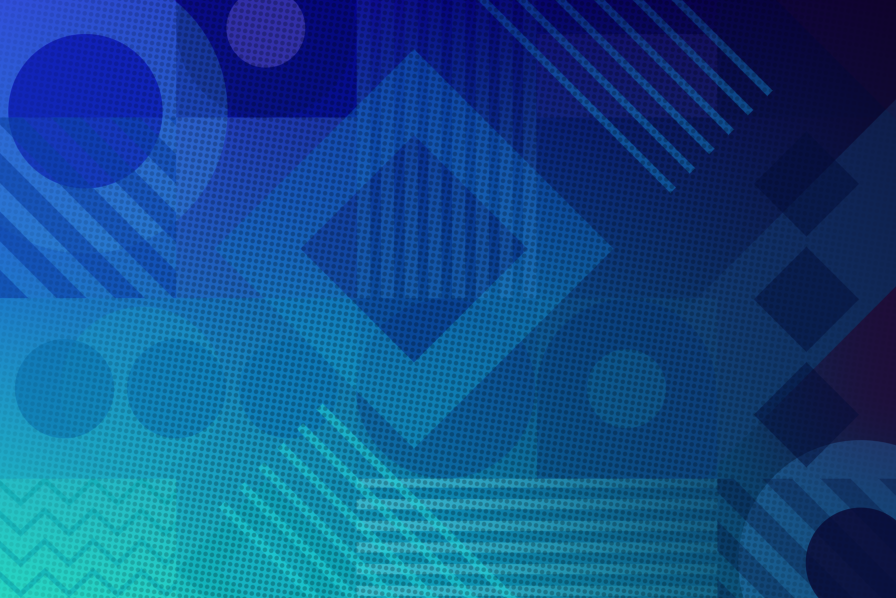
A WebGL 2 fragment shader for this background:

```glsl
#version 300 es
precision highp float;
uniform vec2 u_resolution;
out vec4 fragColor;

// Signed distances
float circle(vec2 p, vec2 center, float radius) { return length(p - center) - radius; }

float diamond(vec2 p, vec2 center, float halfDiagonal) {
  vec2 q = abs(p - center);
  return (q.x + q.y - halfDiagonal) * 0.7071;
}

// Block of layout tiles, counted from the lower left
float tile(vec2 p, vec2 cell, vec2 span) {
  vec2 q = (p - vec2(-0.007, -0.1025)) / 0.302 - cell;
  vec2 d = max(-q, q - span) * 0.302;
  return max(d.x, d.y);
}

float stripes(float x, float center, float period, float halfWidth) {
  return abs(mod(x - center + 0.5 * period, period) - 0.5 * period) - halfWidth;
}

float zigzag(vec2 p, vec2 peak, vec2 period, float amplitude, float halfWidth) {
  float wave = abs(fract((p.x - peak.x) / period.x + 0.5) - 0.5) * 4.0 - 1.0;
  return stripes(p.y + amplitude * wave, peak.y, period.y, halfWidth) * 0.7071;
}

// Paint a tint over a colour inside a distance field
vec3 paint(vec3 base, vec3 tint, float alpha, float dist, float soft) {
  return mix(base, tint, alpha * (1.0 - smoothstep(-soft, soft, dist)));
}

vec3 ramp(vec3 a, vec3 b, vec3 c, float t) {
  return t < 0.5 ? mix(a, b, t * 2.0) : mix(b, c, t * 2.0 - 1.0);
}

vec3 backdrop(vec2 uv) {
  vec3 top = ramp(vec3(0.18, 0.17, 0.85), vec3(0.02, 0.02, 0.45), vec3(0.04, 0, 0.15), uv.x);
  vec3 middle = ramp(vec3(0.11, 0.45, 0.78), vec3(0.04, 0.31, 0.57), vec3(0.05, 0.09, 0.25), uv.x);
  vec3 bottom = ramp(vec3(0.13, 0.82, 0.74), vec3(0.05, 0.56, 0.66), vec3(0.04, 0.17, 0.34), uv.x);
  return ramp(bottom, middle, top, uv.y);
}

void main() {
  float soft = 0.8 / u_resolution.y;
  vec2 uv = gl_FragCoord.xy / u_resolution;
  vec2 p = uv * vec2(1.5, 1), one = vec2(1);
  float falling = p.x + p.y - 1.0;
  float rising = p.x - p.y;
  vec3 navy = vec3(0.01, 0.05, 0.22);
  vec3 blue = vec3(0.04, 0.24, 0.64);
  vec3 sky = vec3(0.2, 0.54, 0.82);
  vec3 teal = vec3(0.1, 0.66, 0.74);
  vec3 violet = vec3(0.3, 0.28, 0.72);
  vec3 maroon = vec3(0.15, 0.03, 0.2);
  vec3 col = backdrop(uv);

  // Tiles
  col = paint(col, vec3(0, 0, 0.48), 0.65, tile(p, vec2(1, 3), one), soft);
  col = paint(col, violet, 0.13, tile(p, vec2(1, 2), one), soft);
  col = paint(col, violet, 0.11, max(tile(p, vec2(3, 3), one), p.y - 0.943), soft);
  col = paint(col, navy, 0.2, tile(p, vec2(4, 3), one), soft);
  col = paint(col, teal, 0.13, tile(p, vec2(0, 1), vec2(2, 1)), soft);
  col = paint(col, teal, 0.06, tile(p, vec2(3, 1), one), soft);
  col = paint(col, vec3(0.2, 0.84, 0.76), 0.3, tile(p, vec2(0), one), soft);

  // Diagonal band and warm corner on the right
  float band = max(max(0.666 - rising, rising - 0.979) * 0.7071, 0.199 - p.y);
  col = paint(col, vec3(0.08, 0.25, 0.46), 0.38 * smoothstep(0.9, 1.25, p.x), band, soft);
  float warmth = 0.65 * smoothstep(1.2, 1.5, p.x) * smoothstep(0.12, 0.35, p.y);
  col = paint(col, maroon, warmth, (0.979 - rising) * 0.7071, soft);
  col = paint(col, maroon, 0.2, (1.3 - falling) * 0.7071, soft);

  // Rings and striped corner tiles
  vec2 ringTop = vec2(0.143, 0.814);
  vec2 ringLow = vec2(1.441, 0.059);
  float holeTop = circle(p, ringTop, 0.129);
  float holeLow = circle(p, ringLow, 0.092);
  col = paint(col, sky, 0.36, max(circle(p, ringTop, 0.238), -holeTop), soft);
  col = paint(col, vec3(0.03, 0.1, 0.66), 0.7, holeTop, soft);
  col = paint(col, sky, 0.28, max(circle(p, ringLow, 0.205), -holeLow), soft);
  col = paint(col, vec3(0.05, 0.04, 0.22), 0.75, holeLow, soft);
  float slants = stripes(falling, -0.281, 0.0977, 0.025) * 0.7071;
  float leftTile = tile(p, vec2(0, 2), one);
  col = paint(col, sky, 0.15, leftTile, soft);
  col = paint(col, blue, 0.6, max(slants, leftTile), soft);
  col = paint(col, navy, 0.32, max(slants, tile(p, vec2(4, 0), one)), soft);

  // Discs
  vec2 moon = vec2(0.445, 0.953);
  col = paint(col, navy, 0.18, circle(p, moon, 0.15), soft);
  col = paint(col, violet, 0.55, circle(p, moon, 0.066), soft);
  col = paint(col, teal, 0.22, circle(p, vec2(0.238, 0.35), 0.137), soft);
  for (int i = 0; i < 3; i++) {
    vec2 center = vec2(0.108 + 0.1875 * float(i), 0.35);
    col = paint(col, vec3(0.03, 0.42, 0.66), 0.55, circle(p, center, 0.083), soft);
  }
  col = paint(col, blue * 0.75, 0.28, circle(p, vec2(0.746, 0.35), 0.15), soft);

  // Arch with a nested disc
  vec2 hollow = vec2(1.049, 0.35);
  float arch = min(circle(p, hollow, 0.15), max(tile(p, vec2(3, 1), one), p.y - 0.35));
  col = paint(col, vec3(0.02, 0.19, 0.44), 0.42, arch, soft);
  col = paint(col, teal, 0.14, circle(p, hollow, 0.066), soft);

  // Large diamond frame
  vec2 hub = vec2(0.693, 0.584);
  float core = diamond(p, hub, 0.19);
  vec3 frame = mix(vec3(0.07, 0.62, 0.76), vec3(0.05, 0.38, 0.7), smoothstep(0.3, 0.7, p.y));
  col = paint(col, frame, 0.42, max(diamond(p, hub, 0.334), -core), soft);
  col = paint(col, vec3(0.02, 0.18, 0.52), 0.38, core, soft);

  // Upright and level bars
  float upright = max(stripes(p.x, 0.609, 0.0397, 0.011), tile(p, vec2(2), vec2(1, 2)));
  col = paint(col, sky, mix(0.22, 0.05, smoothstep(0.6, 1.0, p.y)), upright, soft);
  float level = max(stripes(p.y, 0.193, 0.0362, 0.0085), tile(p, vec2(2, 0), vec2(2, 1)));
  col = paint(col, vec3(0.3, 0.75, 0.8), mix(0.58, 0.1, smoothstep(0.6, 1.2, p.x)), level, soft);

  // Dark diamonds on the right, teal diamond and zigzags below
  vec2 cell = vec2(p.x - 1.35, mod(p.y - 0.21, 0.193) - 0.0965);
  float chain = max(diamond(cell, vec2(0), 0.088), abs(p.y - 0.4995) - 0.2895);
  col = paint(col, navy, 0.5, chain, soft);
  vec2 gem = vec2(0.445, 0.047);
  col = paint(col, vec3(0.03, 0.6, 0.65), 0.4, diamond(p, gem, 0.15), soft);
  col = paint(col, teal, 0.4, diamond(p, gem, 0.078), soft);
  float waves = zigzag(p, vec2(0.075, 0.178), vec2(0.081, 0.0508), 0.019, 0.006);
  col = paint(col, vec3(0.05, 0.64, 0.68), 0.6, max(waves, tile(p, vec2(0), one)), soft);

  // Two sets of six slanted lines
  float upper = max(stripes(falling, 0.8086, 0.0649, 0.009), max(abs(falling - 0.971) - 0.18, rising - 0.445));
  float lower = max(stripes(falling, -0.4727, 0.0656, 0.01), max(abs(falling + 0.309) - 0.18, 0.215 - rising));
  col = paint(col, vec3(0.06, 0.4, 0.66), mix(0.62, 0.35, smoothstep(0.8, 1.0, p.y)), upper * 0.7071, soft);
  col = paint(col, vec3(0.12, 0.76, 0.78), 0.55, lower * 0.7071, soft);

  // Tilted halftone dots
  vec2 grid = mat2(0.989, 0.149, -0.149, 0.989) * p / 0.0108;
  float dots = (length(fract(grid) - 0.5) - 0.35) * 0.0108;
  float strength = 0.08 + 0.36 * smoothstep(-0.1, 0.45, p.x) * (1.0 - smoothstep(1.1, 1.5, p.x));
  col = paint(col * (1.0 + 0.2 * strength), col * 0.45, strength, dots, soft);
  fragColor = vec4(col, 1);
}
```
